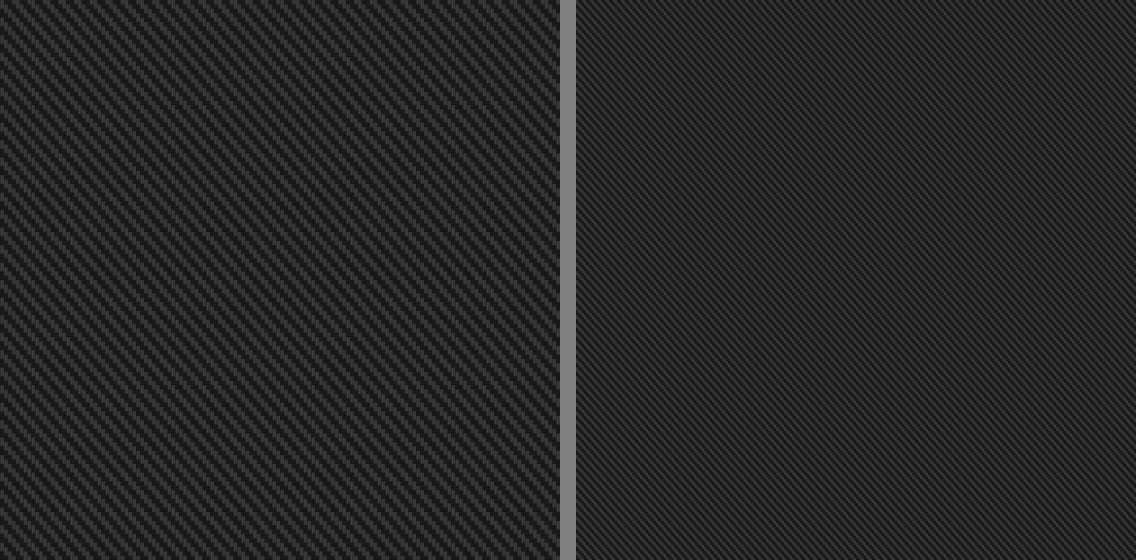
Left: one tile. Right: repeated 2 by 2.
This texture is drawn by a Shadertoy shader. Its source:

```glsl
// Dark twill-woven carbon fibre: grey upright tows over near-black level tows.

float hash(vec2 p) {
    return fract(sin(dot(p, vec2(127.1, 311.7))) * 43758.5453);
}

// Tone from 0 to 1 of one of the four strands that make up every tow
float strand(float across, float seed) {
    float index = floor(across * 4.0);
    return mix(mod(index, 2.0), hash(vec2(index, seed)), 0.35);
}

// Darkens both rims of the 0 to 1 range
float rims(float t, float width) {
    return smoothstep(0.0, width, t) * smoothstep(1.0, 1.0 - width, t);
}

// Brightness of the cloth: 36 by 32 repeats, each four tows wide and high
float weave(vec2 uv) {
    vec2 p = uv * vec2(36.0, 32.0) * 4.0;
    vec2 tow = floor(p);
    vec2 f = fract(p);

    // Upright tow on top for two cells, stepping down one cell per column
    if (mod(tow.x + tow.y, 4.0) >= 2.0) {
        float along = mod(p.y + tow.x, 4.0) * 0.5 - 1.0;
        float tone = mix(0.165, 0.26, strand(f.x, 3.0));
        return tone * mix(0.8, 1.0, rims(along, 0.08)) * mix(0.8, 1.0, rims(f.x, 0.1));
    }

    // Level tow on top elsewhere, with fine dark strands
    float along = mod(p.x + tow.y, 4.0) * 0.5;
    float tone = mix(0.068, 0.117, strand(f.y, 17.0));
    return tone * mix(0.85, 1.0, rims(f.y, 0.1)) + 0.005 * sin(3.14159 * along);
}

void mainImage(out vec4 fragColor, in vec2 fragCoord) {
    // Average a 4 by 4 grid inside each pixel to smooth the edges
    float tone = 0.0;
    for (int i = 0; i < 16; i++) {
        vec2 offset = (vec2(i % 4, i / 4) + 0.5) / 4.0 - 0.5;
        tone += weave(fract((fragCoord + offset) / iResolution.xy)) / 16.0;
    }
    fragColor = vec4(vec3(tone), 1.0);
}
```
